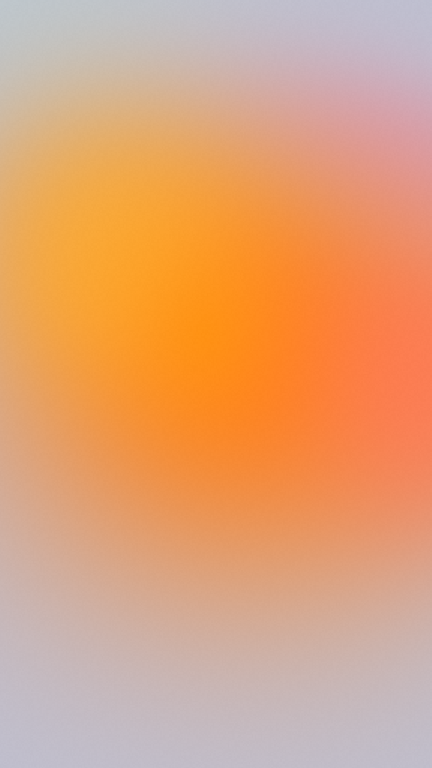
Give the GLSL for this background, as a Shadertoy shader.

```glsl
// Soft blurred glow of amber, orange and coral on a pale lavender backdrop.

#define COOL_MIST vec3(0.740, 0.780, 0.810)
#define LAVENDER  vec3(0.745, 0.750, 0.815)
#define PINK      vec3(0.860, 0.590, 0.670)
#define ORANGE    vec3(1.000, 0.500, 0.110)
#define AMBER     vec3(1.000, 0.720, 0.180)
#define CORAL     vec3(1.000, 0.470, 0.335)
#define CORE      vec3(1.000, 0.570, 0.040)
#define FALLOFF   2.4
#define TILT      0.25
#define GRAIN     0.010

// Elliptical glow: 1 at its centre, fading smoothly past its radii.
float glow(vec2 offset, vec2 radii, float power) {
    return exp(-pow(length(offset / radii), power));
}

float hash(vec2 cell) {
    return fract(sin(dot(cell, vec2(12.99, 78.23))) * 43758.5);
}

void mainImage(out vec4 fragColor, in vec2 fragCoord) {
    // Height runs from 0 to 1, width follows the aspect ratio.
    vec2 p = fragCoord / iResolution.y;

    // Backdrop, cooler towards the upper left corner.
    float mist = glow(p - vec2(0.0, 1.0), vec2(0.32, 0.30), FALLOFF);
    vec3 color = mix(LAVENDER, COOL_MIST, mist);

    // Pink haze at the upper right, sloping down to the right.
    vec2 haze = p - vec2(0.534, 0.790);
    haze.y += TILT * haze.x;
    color = mix(color, PINK, 0.75 * glow(haze, vec2(0.23, 0.120), FALLOFF));

    // Broad orange body: crisp sloping top, long soft fade below.
    vec2 body = p - vec2(0.327, 0.542);
    float upper = smoothstep(-0.15, 0.15, body.y);
    body.y += TILT * upper * body.x;
    vec2 reach = vec2(0.358, mix(0.332, 0.280, upper));
    color = mix(color, ORANGE, glow(body, reach, mix(2.2, 3.0, upper)));

    // Amber light on the left, coral light on the right.
    color = mix(color, AMBER, 0.62 * glow(p - vec2(0.150, 0.670), vec2(0.189, 0.185), FALLOFF));
    color = mix(color, CORAL, 0.80 * glow(p - vec2(0.573, 0.510), vec2(0.185, 0.205), FALLOFF));

    // Small vivid core where amber meets orange.
    color = mix(color, CORE, 0.65 * glow(p - vec2(0.265, 0.565), vec2(0.085, 0.100), 1.3));

    // Faint grain keeps the gradients from banding.
    color += GRAIN * (hash(floor(p * 512.0)) - 0.5);

    fragColor = vec4(color, 1.0);
}
```
